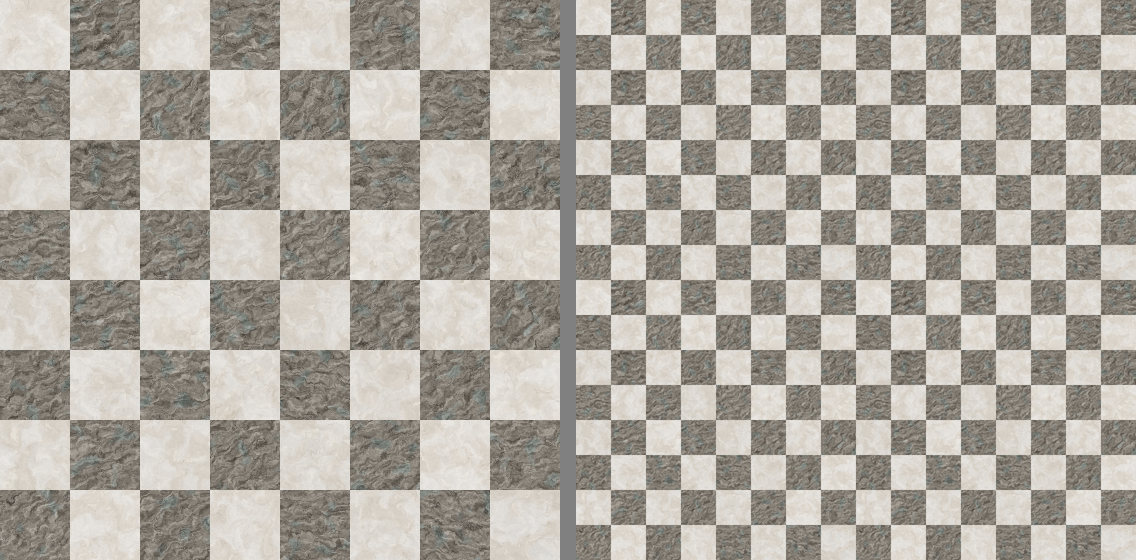
Left: one tile. Right: repeated 2 by 2.
Give the GLSL for this pattern, as a Shadertoy shader.

```glsl
// Checkerboard of slate-grey and cream stone tiles, butted without grout.
// Each tile samples gradient noise at its own offset, angle and flip;
// stretched, warped fbm forms the slate and soft clouds form the pale stone.

#define TILES 8.0
#define SLATE vec3(0.510, 0.485, 0.450)
#define FLAKE vec3(0.595, 0.570, 0.530)
#define MINERAL vec3(0.430, 0.490, 0.475)
#define CREAM vec3(0.845, 0.817, 0.777)
#define PALE vec3(0.888, 0.878, 0.862)
#define STREAK vec2(4.5, 9.5)
#define CRACK_DEPTH 0.24
#define RELIEF 0.30
#define TILE_VARIATION 0.022

vec2 hash2(ivec2 cell) {
    uvec2 v = uvec2(cell) * 1664525u + 1013904223u;
    v.x += v.y * 1664525u;
    v.y += v.x * 1664525u;
    v ^= v >> 16u;
    v.x += v.y * 1664525u;
    v.y += v.x * 1664525u;
    v ^= v >> 16u;
    return vec2(v >> 8u) / 16777216.0;
}

float cornerSlope(ivec2 cell, vec2 offset) {
    float angle = 6.28319 * hash2(cell).x;
    return dot(vec2(cos(angle), sin(angle)), offset);
}

float gradientNoise(vec2 p) {
    ivec2 i = ivec2(floor(p));
    vec2 f = fract(p);
    vec2 u = f * f * f * (f * (f * 6.0 - 15.0) + 10.0);
    float low = mix(cornerSlope(i, f),
                    cornerSlope(i + ivec2(1, 0), f - vec2(1, 0)), u.x);
    float high = mix(cornerSlope(i + ivec2(0, 1), f - vec2(0, 1)),
                     cornerSlope(i + ivec2(1, 1), f - vec2(1, 1)), u.x);
    return mix(low, high, u.y);
}

float fbm(vec2 p) {
    float sum = 0.0, amplitude = 0.6;
    for (int i = 0; i < 4; i++) {
        sum += amplitude * gradientNoise(p);
        p = mat2(1.6, 1.2, -1.2, 1.6) * p + 5.3;
        amplitude *= 0.55;
    }
    return sum;
}

// Dark stone: layered flakes, broken cracks and greenish mineral stains
vec3 slateStone(vec2 p) {
    vec2 warp = vec2(fbm(p * 4.0), fbm(p * 4.0 + 17.0));
    vec2 q = p * STREAK + 1.5 * warp;
    float height = fbm(q);
    float slope = height - fbm(q + vec2(-0.15, 0.25));
    float flake = smoothstep(0.08, 0.22, fbm(q * 0.8 + 7.0));
    float crackLine = 1.0 - smoothstep(0.0, 0.07, abs(fbm(q * 0.7 + 31.0)));
    float crack = crackLine * smoothstep(-0.05, 0.25, gradientNoise(p * 5.0 + 43.0));
    float stain = smoothstep(0.15, 0.45, gradientNoise(p * 4.0 + 61.0) + 0.4 * height);
    float grain = gradientNoise(p * 34.0);

    vec3 color = mix(SLATE, FLAKE, 0.6 * flake);
    color = mix(color, MINERAL, 0.55 * stain);
    color += 0.14 * height + RELIEF * slope + 0.05 * grain;
    return color * (1.0 - CRACK_DEPTH * crack);
}

// Light stone: broad clouds, pale spots and faint beige veins
vec3 creamStone(vec2 p) {
    vec2 warp = vec2(fbm(p * 2.5 + 9.0), fbm(p * 2.5 + 27.0));
    vec2 q = p + 0.35 * warp;
    float cloud = smoothstep(-0.3, 0.3, fbm(q * 2.4));
    float detail = fbm(q * 8.0 + 13.0);
    float spot = smoothstep(0.28, 0.48, gradientNoise(q * 9.0 + 37.0));
    float vein = 1.0 - smoothstep(0.0, 0.05, abs(fbm(q * 3.5 + 51.0)));
    vein *= smoothstep(0.0, 0.3, gradientNoise(p * 3.0 + 71.0));

    vec3 color = mix(CREAM, PALE, cloud);
    color += 0.065 * detail + 0.02 * gradientNoise(p * 30.0);
    color = mix(color, vec3(0.925, 0.910, 0.875), 0.6 * spot);
    return color - vec3(0.035, 0.045, 0.06) * vein;
}

void mainImage(out vec4 fragColor, in vec2 fragCoord) {
    vec2 grid = fragCoord / iResolution.xy * TILES;
    ivec2 tile = ivec2(mod(floor(grid), TILES));
    vec2 local = fract(grid) - 0.5;

    // Individual cut of stone for each tile
    vec2 seed = hash2(tile + 101);
    vec2 tone = hash2(tile + 307);
    float angle = 1.1 * (seed.x - 0.5) - 0.2;
    vec2 cut = local * (tone.y < 0.5 ? -1.0 : 1.0);
    cut = mat2(cos(angle), sin(angle), -sin(angle), cos(angle)) * cut + 60.0 * seed;

    // Checker coverage, softened within half a pixel of each joint
    vec2 pixel = TILES / iResolution.xy;
    vec2 inside = clamp(2.0 * (0.5 - abs(local)) / pixel, 0.0, 1.0);
    float parity = (tile.x + tile.y) % 2 == 0 ? -1.0 : 1.0;
    float pale = 0.5 + 0.5 * parity * inside.x * inside.y;

    vec3 color = mix(slateStone(cut), creamStone(cut), pale);
    color += TILE_VARIATION * (tone.x - 0.5);
    fragColor = vec4(clamp(color, 0.0, 1.0), 1.0);
}
```
